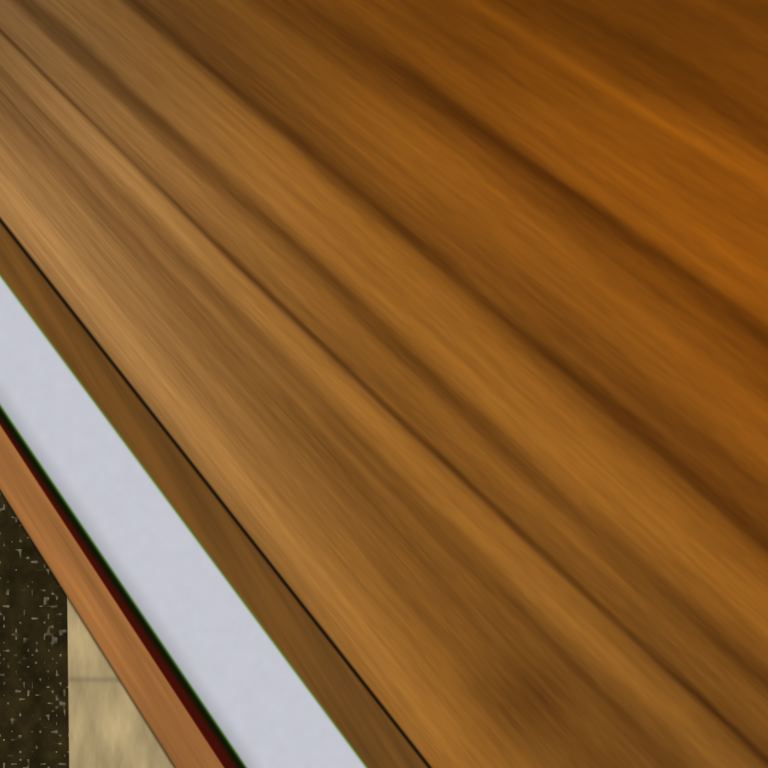
Reproduce this texture procedurally as a Shadertoy shader.

```glsl
// A varnished wooden tabletop seen at an angle, with a pale strip below its edge.
// Grain runs along rays fanning from one vanishing point; soft bands and stretched
// noise colour it, and slanted half-planes stack the edge, strip, rail and floor.

const vec2 VANISH = vec2(-1.042, -1.042);

float hash(vec2 p) {
    vec3 h = fract(vec3(p.xyx) * 0.1031);
    h += dot(h, h.yzx + 33.33);
    return fract((h.x + h.y) * h.z);
}

float noise(vec2 p) {
    vec2 i = floor(p), f = fract(p);
    f = f * f * (3.0 - 2.0 * f);
    return mix(mix(hash(i), hash(i + vec2(1, 0)), f.x),
               mix(hash(i + vec2(0, 1)), hash(i + vec2(1, 1)), f.x), f.y);
}

float fbm(vec2 p) {
    float sum = 0.0, amp = 0.5;
    for (int i = 0; i < 4; i++) {
        sum += amp * noise(p);
        p = p * 2.03 + 17.1;
        amp *= 0.5;
    }
    return sum;
}

// Soft bump around a centre
float band(float x, float centre, float width) {
    float d = (x - centre) / width;
    return exp(-d * d);
}

// Signed distance below the line y = start + slope * x (y points down)
float below(vec2 p, float start, float slope) {
    return (p.y - start - slope * p.x) / sqrt(1.0 + slope * slope);
}

float cover(float d, float aa) {
    return smoothstep(-aa, aa, d);
}

// Fine fibres: ray is the position across the grain, along runs with it
float fibres(float ray, float along) {
    float coarse = noise(vec2(ray * 120.0, along * 5.0));
    float medium = noise(vec2(ray * 260.0 + 7.0, along * 16.0));
    float fine = noise(vec2(ray * 420.0 + 31.0, along * 45.0));
    return 0.4 * coarse + 0.35 * medium + 0.25 * fine - 0.5;
}

vec3 tabletop(vec2 p) {
    vec2 q = p - VANISH;
    float ray = q.y / q.x;
    float along = length(q);
    ray += 0.045 * (p.x - 0.5) * band(ray, 1.017, 0.08);
    float wavy = ray + 0.012 * (fbm(vec2(ray * 14.0, along * 3.0)) - 0.47);

    // Lighting: pale at the left, deep orange at the top right
    vec3 col = mix(vec3(0.61, 0.44, 0.25), vec3(0.55, 0.355, 0.135), smoothstep(0.0, 0.5, p.x - 0.15 * p.y));
    col = mix(col, vec3(0.53, 0.29, 0.055), smoothstep(0.1, 0.9, p.x - 0.9 * p.y + 0.15));
    col *= 1.0 - 0.2 * smoothstep(0.25, 0.0, p.y);
    col *= 1.0 - 0.09 * smoothstep(0.55, 1.0, p.y) * smoothstep(0.5, 1.0, p.x);

    // Broad dark and light figure
    float tone = 0.0;
    tone -= 0.17 * band(wavy, 1.115, 0.040);
    tone -= 0.10 * band(wavy, 1.075, 0.012);
    tone += 0.10 * band(wavy, 1.043, 0.016);
    tone -= 0.30 * band(ray, 1.017, 0.0045);
    tone -= 0.09 * band(wavy, 1.008, 0.012);
    tone -= 0.25 * band(wavy, 0.957, 0.013);
    tone += 0.10 * band(wavy, 0.908, 0.028);
    tone -= 0.30 * band(wavy, 0.857, 0.011);
    tone -= 0.14 * band(wavy, 0.830, 0.025);
    tone += 0.06 * band(wavy, 0.780, 0.025);
    tone -= 0.27 * band(wavy, 0.726, 0.007) * smoothstep(0.35, 0.6, p.x);
    tone -= 0.12 * band(wavy, 0.745, 0.018);
    tone += 0.10 * band(wavy, 0.690, 0.025);
    tone += 0.16 * band(wavy, 0.632, 0.006);
    tone -= 0.12 * band(wavy, 0.595, 0.015);
    tone += 0.10 * band(wavy, 1.225, 0.030);
    tone -= 0.14 * band(length(p - vec2(0.68, 0.91)), 0.0, 0.06);
    tone += 0.22 * (fbm(vec2(ray * 45.0, along * 2.0)) - 0.47);
    tone += 0.24 * fibres(ray, along);
    return col * (1.0 + tone * vec3(0.92, 1.05, 1.2));
}

vec3 rail(vec2 p, vec3 base) {
    float across = below(p, 0.553, 1.55);
    return base * (1.0 + 0.4 * (fbm(vec2(across * 90.0, p.y * 5.0)) - 0.47));
}

vec3 flooring(vec2 p, float aa) {
    float glint = smoothstep(0.72, 1.0, noise(p * 190.0));
    vec3 dark = vec3(0.17, 0.14, 0.07) * (0.65 + 0.75 * fbm(p * 60.0)) + 0.25 * glint;
    vec3 pale = vec3(0.67, 0.59, 0.43) * (0.82 + 0.38 * fbm(p * vec2(60.0, 18.0)));
    pale *= 1.0 - 0.12 * band(p.y, 0.885, 0.004);
    return mix(dark, pale, cover(p.x - 0.078 - 0.012 * p.y, aa));
}

void mainImage(out vec4 fragColor, in vec2 fragCoord) {
    vec2 p = fragCoord / iResolution.xy;
    p.y = 1.0 - p.y;
    float aa = 1.0 / iResolution.y;

    float edge = below(p, 0.286, 1.275);
    float strip = below(p, 0.358, 1.343);
    float groove = below(p, 0.529, 1.472);
    float lower = below(p, 0.553, 1.530);
    float ground = below(p, 0.638, 1.589);

    // Front edge under the tabletop
    vec3 col = mix(tabletop(p), rail(p, vec3(0.43, 0.285, 0.125)), cover(edge, aa));
    col *= 1.0 - 0.75 * band(edge, 0.0, 0.0025);

    // Pale strip with thin green fringes
    vec3 pale = vec3(0.77, 0.775, 0.81) * (0.985 + 0.03 * fbm(p * 90.0));
    pale *= 1.0 - 0.12 * smoothstep(-0.025, 0.0, groove);
    col = mix(col, pale, cover(strip, aa));
    col = mix(col, vec3(0.36, 0.50, 0.20), 0.6 * band(strip, 0.0, 0.002));

    // Dark groove, reddening towards the rail
    vec3 shade = mix(vec3(0.06, 0.08, 0.02), vec3(0.26, 0.06, 0.03), smoothstep(0.004, 0.014, groove));
    col = mix(col, shade, cover(groove, aa));
    col = mix(col, vec3(0.20, 0.36, 0.08), 0.7 * band(groove, 0.0, 0.002));

    // Lower rail and floor
    col = mix(col, rail(p, vec3(0.62, 0.41, 0.22)), cover(lower, 1.5 * aa));
    col = mix(col, flooring(p, aa), cover(ground, aa));
    col *= 1.0 - 0.35 * band(ground, 0.0, 0.002);

    fragColor = vec4(clamp(col, 0.0, 1.0), 1.0);
}
```
